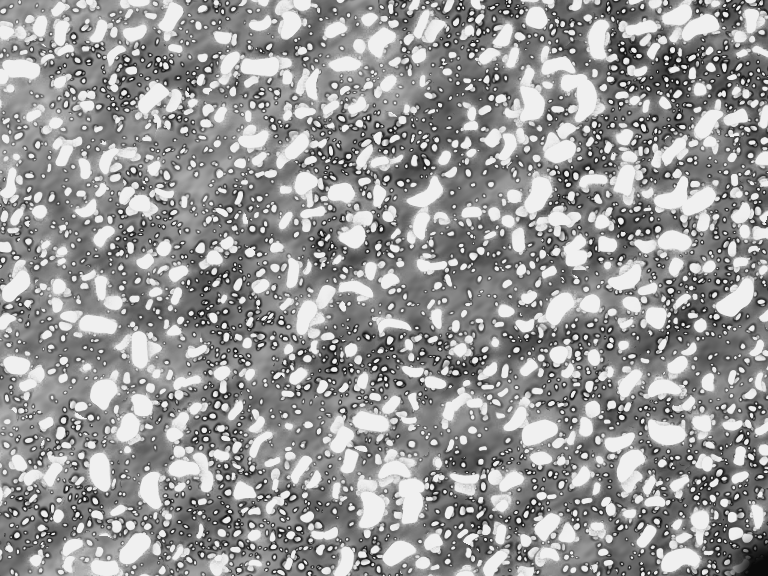
Give the GLSL for this texture, as a Shadertoy shader.

```glsl
// Grey mottled ground strewn with bright bent grains that lean up to the right.
// Five grain layers, fine to coarse, are scattered one per cell: fine grains
// carry dark rims, coarse ones a pale dithered halo.

float hash(vec2 p) {
    return fract(sin(dot(p, vec2(127.1, 311.7))) * 43758.5453);
}

float noise(vec2 p) {
    vec2 i = floor(p), f = fract(p);
    f = f * f * (3.0 - 2.0 * f);
    return mix(mix(hash(i), hash(i + vec2(1, 0)), f.x),
               mix(hash(i + vec2(0, 1)), hash(i + vec2(1, 1)), f.x), f.y);
}

float fbm(vec2 p) {
    float sum = 0.0, amp = 0.53;
    for (int i = 0; i < 4; i++) {
        sum += amp * noise(p);
        p = mat2(1.6, 1.2, -1.2, 1.6) * p + 7.3;
        amp *= 0.5;
    }
    return sum;
}

mat2 rotation(float a) {
    return mat2(cos(a), -sin(a), sin(a), cos(a));
}

// Distance to the nearest bent capsule, in cell units
float grains(vec2 p, float seed, float stretch, float keep) {
    vec2 cell = floor(p);
    float d = 1.0;
    for (int y = -1; y <= 1; y++)
    for (int x = -1; x <= 1; x++) {
        vec2 id = cell + vec2(x, y);
        vec2 key = id + seed * 37.7;
        if (hash(key + 5.1) > keep) continue;
        vec2 centre = id + 0.15 + 0.7 * vec2(hash(key), hash(key + 19.3));
        vec2 q = rotation(0.75 + 2.0 * (hash(key + 31.7) - 0.5)) * (p - centre);
        q.y += 2.6 * stretch * (hash(key + 43.9) - 0.5) * q.x * q.x;
        float halfLength = 0.32 * stretch * hash(key + 57.1);
        float radius = mix(0.1, 0.25, hash(key + 71.3));
        q.x -= clamp(q.x, -halfLength, halfLength);
        d = min(d, length(q) - radius);
    }
    return d;
}

void mainImage(out vec4 fragColor, in vec2 fragCoord) {
    vec2 p = fragCoord / iResolution.y;
    vec2 uv = fragCoord / iResolution.xy;
    float pixel = 1.0 / iResolution.y;

    // Soft ground, streaked along the lean and paler to the left
    vec2 along = rotation(0.6) * p;
    float ground = fbm(along * vec2(9.0, 17.0));
    float speckle = smoothstep(0.32, 0.58, fbm(p * 8.0 + 23.0) + 0.12 * (uv.x - 0.5));
    float tone = 0.25 + 0.46 * ground + 0.14 * (0.5 - uv.x) - 0.05 * speckle;
    tone += 0.12 * (noise(along * vec2(60.0, 110.0)) - 0.5);

    // Uneven outlines, and a fine dither for the halos
    vec2 warped = p + 0.009 * (vec2(noise(p * 48.0), noise(p * 48.0 + 31.0)) - 0.5);
    float dither = hash(floor(p * 384.0)) - 0.5;

    for (int i = 0; i < 5; i++) {
        float size = float(i) / 4.0;
        float cells = 75.0 * pow(0.66, float(i));
        float keep = mix(mix(0.3, 0.62, speckle), 0.48, size);
        float d = grains(warped * cells, float(i) + 1.0, size, keep) / cells;

        // Dark rims around fine grains
        float rim = 1.0 - smoothstep(0.0, 0.3 / cells, d);
        tone *= 1.0 - 0.85 * rim * mix(0.45, 1.0, speckle) * (1.0 - smoothstep(0.2, 0.8, size));

        // Pale halos around coarse grains
        float halo = exp(-max(d, 0.0) / 0.005) * smoothstep(0.3, 0.9, size);
        halo *= 0.35 + 0.9 * noise(p * 28.0 + 11.0);
        tone = mix(tone, 0.76 + 0.2 * dither, min(halo, 1.0));

        // Bright bodies
        float body = 1.0 - smoothstep(-0.7 * pixel, 0.7 * pixel, d);
        tone = mix(tone, 0.94, body);
    }

    // Shadow in the lower right corner
    tone *= smoothstep(0.02, 0.09, length((uv - vec2(1.0, 0.0)) * vec2(1.3, 1.0)));
    fragColor = vec4(vec3(clamp(tone, 0.04, 0.95)), 1.0);
}
```
